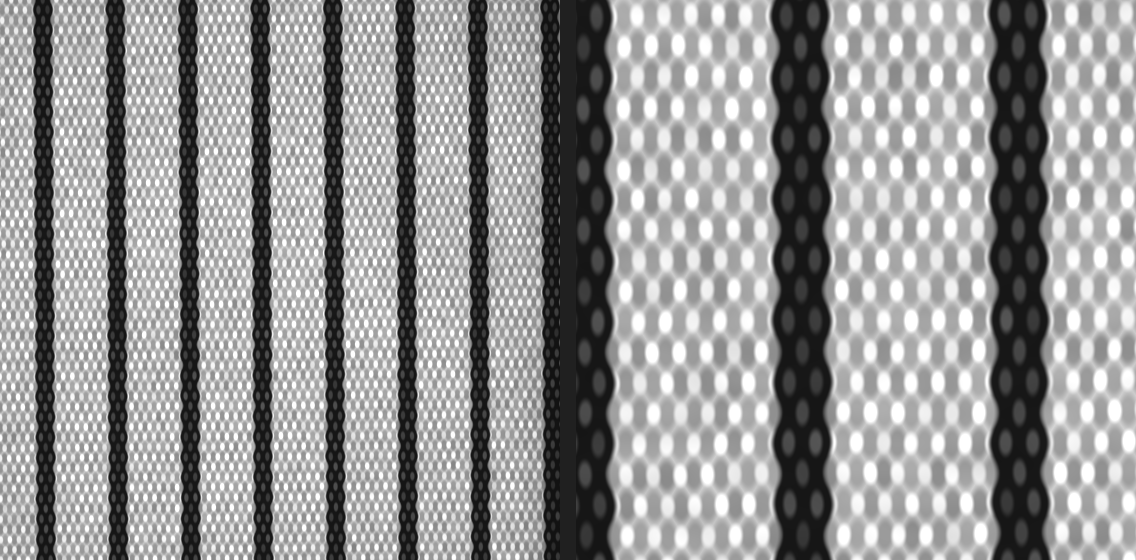
Left, the full canvas; right, a detail of the centre.
This texture is drawn by a WebGL 1 fragment shader. Its source:

```glsl
precision highp float;
// Pale grey woven mesh with evenly spaced black vertical stripes.
uniform vec2 u_resolution;

const float TAU = 6.2831853;
const float STRIPE_PITCH = 0.1294;
const float FIRST_STRIPE = 0.0825;
const float KNOTS_PER_STRIPE = 8.0;
const float WEAVE_ROWS = 27.5;
const float TILT = 0.006;
const float STRIPE_HALF_WIDTH = 0.97; // in knots

float hash(vec2 p) {
  return fract(sin(dot(p, vec2(127.1, 311.7))) * 43758.54);
}

float cornerSlope(vec2 cell, vec2 offset) {
  float angle = TAU * hash(cell);
  return dot(vec2(cos(angle), sin(angle)), offset);
}

// Gradient noise, roughly -0.7 to 0.7.
float gradientNoise(vec2 p) {
  vec2 i = floor(p);
  vec2 f = p - i;
  vec2 w = f * f * f * (f * (f * 6.0 - 15.0) + 10.0);
  vec2 e = vec2(1.0, 0.0);
  float low = mix(cornerSlope(i, f), cornerSlope(i + e.xy, f - e.xy), w.x);
  float high = mix(cornerSlope(i + e.yx, f - e.yx),
                   cornerSlope(i + e.xx, f - e.xx), w.x);
  return mix(low, high, w.y);
}

// Soft ellipse at each lattice point: x is coverage, y is a random value.
vec2 ellipseLattice(vec2 q, vec2 radius, float seed) {
  vec2 center = floor(q + 0.5);
  float d = length((q - center) / radius);
  return vec2(1.0 - smoothstep(0.55, 1.25, d), hash(center + seed));
}

// Two lattices, the second shifted half a cell both ways.
vec2 staggeredEllipses(vec2 q, vec2 radius, float seed) {
  vec2 a = ellipseLattice(q, radius, seed);
  vec2 b = ellipseLattice(q - 0.5, radius, seed + 37.0);
  return a.x > b.x ? a : b;
}

// Grey knots with bright glints in the gaps between them.
float paleWeave(vec2 q) {
  vec2 knot = staggeredEllipses(q, vec2(0.35, 0.29), 3.0);
  vec2 glint = staggeredEllipses(q - vec2(0.5, 0.0), vec2(0.27, 0.19), 11.0);
  float shade = mix(0.77, 0.54 + 0.10 * knot.y, knot.x);
  return mix(shade, 0.88 + 0.16 * glint.y, glint.x);
}

float darkWeave(vec2 q) {
  vec2 knot = staggeredEllipses(q, vec2(0.26, 0.23), 19.0);
  return mix(0.085, 0.21 + 0.10 * knot.y, knot.x);
}

// Stripe edges swell once per weave row.
float stripeMask(float column, float row) {
  float fromCenter = abs(mod(column + 0.5 * KNOTS_PER_STRIPE, KNOTS_PER_STRIPE)
                         - 0.5 * KNOTS_PER_STRIPE);
  float halfWidth = STRIPE_HALF_WIDTH + 0.13 * cos(TAU * row);
  return 1.0 - smoothstep(halfWidth - 0.13, halfWidth + 0.13, fromCenter);
}

// Broad uneven light, fading towards the right edge and the corners.
float lighting(vec2 uv) {
  vec2 fromGlow = uv - vec2(0.46, 0.47);
  float fade = 1.04 - 0.24 * dot(fromGlow, fromGlow);
  float edge = 1.0 - 0.12 * smoothstep(0.9, 1.0, uv.x);
  return fade * edge + 0.05 * gradientNoise(uv * 4.0);
}

void main() {
  vec2 uv = gl_FragCoord.xy / u_resolution;

  // Slightly turned and unevenly pulled cloth.
  vec2 p = uv + TILT * vec2(uv.y, -uv.x);
  p.x += 0.0011 * gradientNoise(uv * vec2(9.0, 24.0));
  p.y += 0.0022 * gradientNoise(uv * vec2(14.0, 11.0) + 40.0);

  float column = (p.x - FIRST_STRIPE) / STRIPE_PITCH * KNOTS_PER_STRIPE;
  float row = p.y * WEAVE_ROWS;
  vec2 weave = vec2(column + 0.5, row);

  float shade = mix(paleWeave(weave), darkWeave(weave), stripeMask(column, row));
  shade *= lighting(uv);
  shade *= 1.0 + 0.09 * gradientNoise(uv * vec2(30.0, 60.0) + 7.0);
  gl_FragColor = vec4(vec3(clamp(shade, 0.0, 1.0)), 1.0);
}
```
